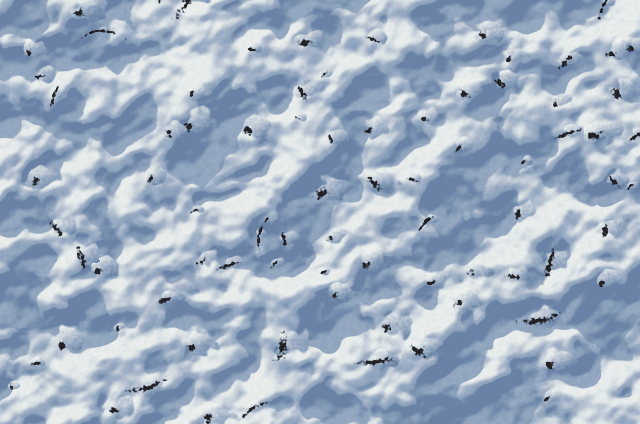
Reproduce this texture procedurally as a WebGL 2 fragment shader.

```glsl
#version 300 es
precision highp float;
// Lumpy snow under low sun, with blue cast shadows and bits of dark debris.

uniform vec2 u_resolution;
out vec4 fragColor;

// Colours, from deep shadow to sunlit snow
const vec3 SHADOW_DEEP = vec3(0.41, 0.51, 0.65);
const vec3 SHADOW_SOFT = vec3(0.51, 0.60, 0.71);
const vec3 HALF_LIGHT  = vec3(0.61, 0.68, 0.77);
const vec3 SNOW_PALE   = vec3(0.74, 0.78, 0.83);
const vec3 SNOW_LIT    = vec3(0.86, 0.89, 0.90);
const vec3 SNOW_PEAK   = vec3(0.93, 0.94, 0.93);
const vec3 DEBRIS_EDGE = vec3(0.22, 0.28, 0.36);
const vec3 DEBRIS_CORE = vec3(0.14, 0.13, 0.14);

// Light and relief, in canvas heights
const vec2 SUN = vec2(-0.447, 0.894);
const float SUN_SLOPE = 0.40;
const float SHADOW_REACH = 0.12;
const float PENUMBRA = 0.010;
const int SHADOW_STEPS = 14;
const float BUMP_FREQ = 5.2;
const vec4 OCTAVE_WEIGHT = vec4(0.65, 0.85, 0.85, 0.55);
const float STRETCH = 1.25;
const float WARP = 0.02;
const float SLOPE_STEP = 0.004;
const float GRAIN = 0.06;

// Debris
const float CELL = 0.105;
const float DEBRIS_CHANCE = 0.55;

vec2 hash2(vec2 p) {
  vec3 q = fract(p.xyx * vec3(0.1031, 0.1030, 0.0973));
  q += dot(q, q.yzx + 33.33);
  return fract((q.xx + q.yz) * q.zy);
}

mat2 rotation(float a) {
  return mat2(cos(a), sin(a), -sin(a), cos(a));
}

float cornerRamp(vec2 cell, vec2 offset) {
  float a = 6.2832 * hash2(cell).x;
  return dot(vec2(cos(a), sin(a)), offset);
}

float gradientNoise(vec2 p) {
  vec2 i = floor(p), f = p - i;
  vec2 u = f * f * f * (f * (f * 6.0 - 15.0) + 10.0);
  vec2 e = vec2(1.0, 0.0);
  return mix(mix(cornerRamp(i, f), cornerRamp(i + e.xy, f - e.xy), u.x),
             mix(cornerRamp(i + e.yx, f - e.yx), cornerRamp(i + e.xx, f - e.xx), u.x), u.y);
}

// Snow surface: four octaves, drawn out across the sun direction
float snowHeight(vec2 p) {
  vec2 across = vec2(SUN.y, -SUN.x);
  vec2 q = vec2(dot(p, across) / STRETCH, dot(p, SUN)) + 20.0;
  float freq = BUMP_FREQ, h = 0.0;
  for (int i = 0; i < 4; i++) {
    h += OCTAVE_WEIGHT[i] / freq * gradientNoise(q * freq);
    q = rotation(0.35) * q + 3.7;
    freq *= 1.95;
  }
  return h;
}

// March toward the sun; 1 where terrain blocks it
float castShadow(vec2 p, float h) {
  float block = -1.0;
  for (int i = 1; i <= SHADOW_STEPS; i++) {
    float t = float(i) / float(SHADOW_STEPS);
    float d = SHADOW_REACH * t * t;
    block = max(block, snowHeight(p + SUN * d) - h - SUN_SLOPE * d);
  }
  return smoothstep(0.0, PENUMBRA, block);
}

// Scattered debris: x = dark matter, y = cover of a snow clod, z = tone of that clod
vec3 debris(vec2 p) {
  vec3 cover = vec3(0.0);
  vec2 home = floor(p / CELL);
  float wobble = gradientNoise(p * 38.0);
  float ragged = 0.6 * gradientNoise(p * 80.0) + 0.6 * gradientNoise(p * 150.0);
  for (int k = 0; k < 9; k++) {
    vec2 cell = home + vec2(k % 3 - 1, k / 3 - 1);
    vec2 kind = hash2(cell + 71.0), form = hash2(cell + 137.0);
    if (kind.x > DEBRIS_CHANCE) continue;
    vec2 d = p - (cell + 0.1 + 0.8 * hash2(cell + 11.0)) * CELL;
    vec2 size = vec2(mix(0.007, 0.036, pow(form.x, 4.0)), mix(0.003, 0.009, form.y * form.y));
    vec2 q = rotation(3.1416 * kind.y) * d;
    q.y += 14.0 * (form.y - 0.5) * q.x * q.x;
    float dark = smoothstep(0.45, -0.45, length(q / size) - 1.0 + 1.9 * ragged);
    float radius = mix(0.010, 0.032, form.y);
    vec2 fromClod = (d - radius * vec2(0.75, 0.35)) / radius;
    float clod = smoothstep(1.15, 0.75, length(fromClod * vec2(0.8, 1.1)) + 0.9 * wobble);
    float clodTone = 0.58 + 0.55 * dot(fromClod, SUN) + 0.3 * ragged;
    if (clod > cover.y) cover.yz = vec2(clod, clodTone);
    cover.x = max(cover.x, dark);
  }
  return cover;
}

vec3 snowColour(float tone) {
  vec3 c = mix(SHADOW_DEEP, SHADOW_SOFT, clamp((tone - 0.09) / 0.20, 0.0, 1.0));
  c = mix(c, HALF_LIGHT, clamp((tone - 0.29) / 0.20, 0.0, 1.0));
  c = mix(c, SNOW_PALE, clamp((tone - 0.49) / 0.19, 0.0, 1.0));
  c = mix(c, SNOW_LIT, clamp((tone - 0.68) / 0.22, 0.0, 1.0));
  return mix(c, SNOW_PEAK, clamp((tone - 0.90) / 0.15, 0.0, 1.0));
}

void main() {
  vec2 p = gl_FragCoord.xy / u_resolution.y;
  vec2 ground = p + WARP * vec2(gradientNoise(p * 9.0), gradientNoise(p * 9.0 + 40.0));
  float h = snowHeight(ground);
  vec2 e = SUN * SLOPE_STEP;
  float facing = (snowHeight(ground - e) - snowHeight(ground + e)) / (2.0 * SLOPE_STEP);

  // Sunlit and shaded tones
  float lit = mix(0.42, 1.0, smoothstep(-0.8, 1.4, facing));
  float shaded = mix(-0.04, 0.42, smoothstep(-1.8, 0.7, facing));
  float tone = mix(lit, shaded, castShadow(ground, h));
  tone += GRAIN * (gradientNoise(p * 65.0) + gradientNoise(p * 130.0 + 9.0));

  // Debris beside its snow clods
  vec3 bits = debris(p);
  tone = mix(tone, bits.z, 0.75 * bits.y);
  vec3 matter = mix(DEBRIS_EDGE, DEBRIS_CORE, smoothstep(0.5, 1.0, bits.x));
  fragColor = vec4(mix(snowColour(tone), matter, bits.x), 1.0);
}
```
